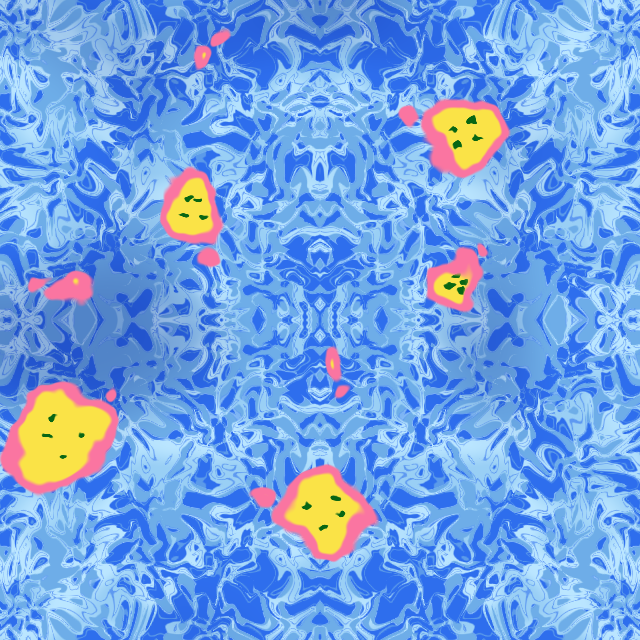
Give the GLSL for this texture, as a WebGL 2 fragment shader.

```glsl
#version 300 es
precision highp float;

uniform vec2 u_resolution;
out vec4 fragColor;

vec2 hash2(vec2 cell) {
  uvec2 h = uvec2(ivec2(cell)) * uvec2(1597u, 7919u);
  h = (h.x ^ (h.y << 7u)) * uvec2(48271u, 69621u) + uvec2(911u, 377u);
  h ^= h >> 13u;
  h *= uvec2(60493u, 39119u);
  h ^= h >> 15u;
  return vec2(h & 65535u) / 65535.0;
}

float cornerSlope(vec2 cell, vec2 offset) {
  float angle = 6.2832 * hash2(cell).x;
  return dot(vec2(cos(angle), sin(angle)), offset);
}

float gradientNoise(vec2 p) {
  vec2 i = floor(p), f = p - i;
  vec2 s = f * f * f * (f * (f * 6.0 - 15.0) + 10.0);
  vec2 e = vec2(1.0, 0.0);
  return mix(mix(cornerSlope(i, f), cornerSlope(i + e.xy, f - e.xy), s.x),
             mix(cornerSlope(i + e.yx, f - e.yx), cornerSlope(i + e.xx, f - e.xx), s.x), s.y);
}

vec2 noise2(vec2 p) {
  return vec2(gradientNoise(p + 17.3), gradientNoise(p + 61.7));
}

// Antialiased coverage of the region where v is positive
float cover(float v) {
  float w = fwidth(v) * 0.8 + 1e-4;
  return smoothstep(-w, w, v);
}

// Positive inside broken ripple bands
float rippleBand(vec2 p, vec2 warped, float scale, float width, float seed) {
  float cluster = gradientNoise(p * 8.0 + seed) * 0.3 + gradientNoise(warped * 46.0 + seed) * 0.22;
  return width + cluster - abs(gradientNoise(warped * scale + seed * 2.0));
}

vec3 water(vec2 uv) {
  // Mirrored quadrants, swirled at three scales
  vec2 q = abs(uv - 0.5);
  vec2 w = q + mix(0.03, 0.06, length(q) * 1.6) * noise2(q * 10.0);
  w += 0.016 * noise2(w * 32.0);
  w += 0.003 * noise2(w * 95.0);

  float deep = rippleBand(q, w, 25.0, 0.12, 5.3);
  float foam = rippleBand(q, w.yx, 31.0, 0.11, 23.9);

  vec3 base = vec3(0.18, 0.43, 0.93);
  vec3 mid = vec3(0.43, 0.68, 0.91);
  vec3 light = mix(vec3(0.6, 0.81, 0.96), vec3(0.73, 0.9, 1.0),
                   smoothstep(-0.3, 0.3, gradientNoise(q * 14.0 + 80.0)));

  vec3 color = mix(base, mid, cover(deep));
  color = mix(color, light, 0.7 * cover(0.014 - abs(deep + 0.015)));
  color = mix(color, mid, 0.7 * cover(0.014 - abs(foam + 0.09)));
  color = mix(color, light, cover(foam));
  color = mix(color, base, 0.55 * cover(0.01 - abs(foam - 0.09)));

  // Soft drifting shadows
  float shadow = smoothstep(0.05, 0.45, gradientNoise(uv * 2.6 + 4.2));
  return color * mix(vec3(1.0), vec3(0.74, 0.76, 0.86), shadow);
}

void main() {
  vec2 uv = gl_FragCoord.xy / u_resolution;
  vec3 color = water(uv);

  // Lobed islands, each with a small islet, and specks on the large ones
  vec2 shore = uv + 0.036 * noise2(uv * 15.0) + 0.007 * noise2(uv * 48.0);
  vec2 rough = uv + 0.008 * noise2(uv * 85.0);
  float land = 1.0, speck = 1.0;
  for (int i = 0; i < 8; i++) {
    float n = float(i);
    vec2 center = 0.08 + 0.84 * fract((n + 1.0) * vec2(0.7549, 0.5698));
    float radius = i < 5 ? 0.038 + 0.04 * fract(n * 0.618) : 0.019;
    float turn = n * 2.1 + 0.8;
    vec2 away = vec2(cos(turn), sin(turn));
    vec2 d = shore - center;
    d -= 0.2 * away * dot(d, away);
    land = min(land, length(d) - radius);
    land = min(land, length(shore - center - away * (radius * 1.2 + 0.022)) - 0.013);
    for (int k = 0; k < 4 && i < 5; k++) {
      float a = float(k) * 1.75 + n;
      vec2 spot = center + (radius - 0.015) * (0.4 + 0.3 * fract(a * 0.7)) * vec2(cos(a), sin(a));
      speck = min(speck, length((rough - spot) * vec2(0.8, 1.15)) - 0.0055);
    }
  }

  color = mix(color, vec3(0.98, 0.46, 0.63), smoothstep(0.003, -0.003, land));
  float sand = smoothstep(-0.012, -0.018, land);
  color = mix(color, vec3(0.98, 0.89, 0.28), sand);
  color = mix(color, vec3(0.03, 0.4, 0.08), sand * smoothstep(0.001, -0.001, speck));

  fragColor = vec4(color, 1.0);
}
```
